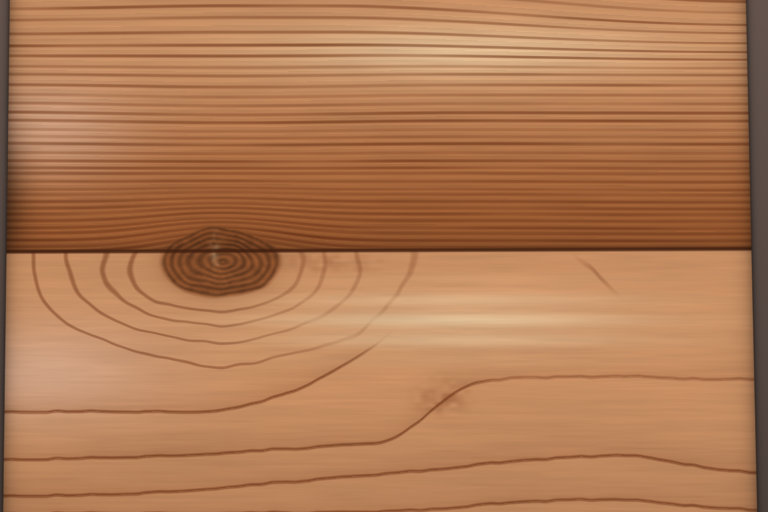
This texture is drawn by a WebGL 2 fragment shader. Its source:

```glsl
#version 300 es
precision highp float;
// Two varnished pine boards with a knot on their seam, held in a dark metal frame.
uniform vec2 u_resolution;
out vec4 fragColor;

const vec3 PINE = vec3(0.76, 0.54, 0.375);
const vec3 AMBER = vec3(0.61, 0.36, 0.195);
const vec3 GRAIN = vec3(0.43, 0.21, 0.10);
const vec3 KNOT = vec3(0.47, 0.265, 0.14);
const vec3 SHEEN = vec3(0.91, 0.79, 0.63);
const vec3 COOL_SHEEN = vec3(0.83, 0.67, 0.57);
const vec3 METAL = vec3(0.34, 0.285, 0.26);
const vec2 KNOT_CENTER = vec2(0.435, 0.488);

float hash(vec2 p) {
  vec3 q = fract(vec3(p.xyx) * 0.1031);
  q += dot(q, q.yzx + 33.33);
  return fract((q.x + q.y) * q.z);
}

float noise(vec2 p) {
  vec2 i = floor(p), f = fract(p);
  f = f * f * (3.0 - 2.0 * f);
  return mix(mix(hash(i), hash(i + vec2(1, 0)), f.x),
             mix(hash(i + vec2(0, 1)), hash(i + 1.0), f.x), f.y);
}

float fbm(vec2 p) {
  float sum = 0.0, gain = 0.5;
  for (int i = 0; i < 4; i++) {
    sum += gain * noise(p);
    p = p * 2.03 + 7.1;
    gain *= 0.5;
  }
  return sum;
}

float glow(vec2 p, vec2 center, vec2 size) {
  vec2 q = (p - center) / size;
  return exp(-dot(q, q));
}

float stroke(float d, float width, float px) {
  return 1.0 - smoothstep(width * 0.2, width + px, abs(d));
}

// A growth line: crisp below, fading softly upward
float growth(float d, float px) {
  return 0.55 * stroke(d, 0.0035, px) + 0.16 * exp(-max(d, 0.0) * 38.0) * step(0.0, d);
}

vec3 upperBoard(vec2 p, float px) {
  float t = 1.0 - p.y;
  vec3 col = mix(PINE, AMBER, smoothstep(0.1, 0.47, t));
  col = mix(col, SHEEN, 0.72 * glow(p, vec2(0.9, 0.9), vec2(0.38, 0.055)));
  col = mix(col, COOL_SHEEN, 0.65 * glow(p, vec2(0.09, 0.745), vec2(0.17, 0.1)));
  // Lines crowd toward the seam, rise over the knot and tilt near the top
  float lift = 0.028 * glow(p, vec2(0.43, 0.53), vec2(0.16, 0.07));
  float tilt = 0.045 * smoothstep(0.65, 1.5, p.x) * smoothstep(0.16, 0.0, t);
  float v = t + lift - tilt + 0.007 * (noise(vec2(p.x * 2.2, t * 5.0)) - 0.5);
  float phase = 36.0 * v + 52.0 * v * v;
  float density = 36.0 + 104.0 * v;
  float id = floor(phase);
  float offset = (fract(phase) - 0.35 - 0.3 * hash(vec2(id, 4.0))) / density;
  float wear = 0.5 + 0.6 * noise(vec2(p.x * 5.0, id * 3.7));
  float strength = (0.3 + 0.45 * hash(vec2(id, 9.0))) * wear;
  col = mix(col, GRAIN, strength * stroke(offset, 0.0032, px));
  col *= 0.98 + 0.05 * fract(phase);
  return col * (1.0 - 0.35 * glow(p, vec2(0.0, 0.61), vec2(0.05, 0.13)));
}

vec3 lowerBoard(vec2 p, float px) {
  vec3 col = PINE * mix(0.97, 1.03, smoothstep(0.0, 0.35, p.y));
  col = mix(col, COOL_SHEEN, 0.7 * glow(p, vec2(0.07, 0.27), vec2(0.24, 0.1)));
  // Wavy rings hanging below the knot
  vec2 q = (p - KNOT_CENTER) / vec2(0.119, 0.068);
  float r = length(q) + 0.55 * (noise(p * 7.0) - 0.5) + 0.08 * (noise(p * 30.0) - 0.5);
  for (int i = 0; i < 4; i++) {
    float level = 1.42 + 0.34 * float(i) + 0.075 * float(i * i);
    float ring = stroke((r - level) * 0.075, 0.0032, px);
    float fade = 0.48 - 0.22 * smoothstep(0.4, 0.65, p.x);
    col = mix(col, GRAIN, ring * fade);
  }
  // Long growth lines sweeping across the board
  float wob = 0.008 * (noise(vec2(p.x * 8.0, 2.0)) - 0.5) + 0.003 * noise(vec2(p.x * 45.0, 5.0));
  float rise = max(p.x - 0.37, 0.0) / 0.37;
  float a = 0.191 + 0.14 * rise * rise;
  float bend = min(p.x, 1.0);
  float b = 0.098 + 0.067 * bend * bend + 0.094 * smoothstep(0.74, 0.93, p.x);
  float c = 0.027 + 0.078 * smoothstep(0.1, 1.25, p.x) - 0.029 * smoothstep(1.2, 1.5, p.x);
  float d = -0.008 + 0.027 * exp(-pow((p.x - 1.14) / 0.36, 2.0));
  float lines = growth(p.y - a - wob, px) * smoothstep(0.78, 0.68, p.x);
  lines += growth(p.y - b - wob, px) * mix(1.0, 0.65, smoothstep(0.9, 1.0, p.x));
  lines += growth(p.y - c - wob, px) + growth(p.y - d - wob, px);
  col = mix(col, GRAIN, clamp(lines, 0.0, 0.75));
  // Dark flecks on the bend and below the seam
  float fleck = glow(p, vec2(0.865, 0.225), vec2(0.045, 0.03)) + 0.6 * glow(p, vec2(0.65, 0.485), vec2(0.09, 0.02));
  col = mix(col, GRAIN, 0.45 * fleck * noise(p * vec2(70.0, 110.0)));
  float nick = stroke(p.y - 0.475 + 0.9 * (p.x - 1.17) + 3.0 * wob, 0.007, px);
  col = mix(col, GRAIN, 0.35 * nick * glow(p, vec2(1.175, 0.47), vec2(0.04)));
  // Banded reflection
  float bands = 0.72 + 0.28 * cos((p.y - 0.375) * 150.0);
  col = mix(col, SHEEN, 0.82 * bands * glow(p, vec2(0.88, 0.372), vec2(0.36, 0.06)));
  return col;
}

void main() {
  vec2 p = gl_FragCoord.xy / u_resolution.y;
  float px = 1.0 / u_resolution.y;
  float seam = 0.508 + 0.004 * p.x;
  vec3 col = mix(lowerBoard(p, px), upperBoard(p, px), smoothstep(-px, px, p.y - seam));

  // Knot with fine rings and a pale split heart
  vec2 k = (p - KNOT_CENTER) / vec2(0.118, 0.068);
  float r = length(k) + 0.14 * (noise(p * 22.0) - 0.5);
  float rings = 0.5 + 0.5 * cos(r * 42.0 + 3.0 * noise(p * 35.0));
  vec3 knot = KNOT * (0.82 + 0.3 * rings + 0.35 * (fbm(p * 80.0) - 0.5));
  col = mix(col, KNOT, 0.35 * exp(-max(r - 0.9, 0.0) * 5.0));
  col = mix(col, knot, 0.88 * smoothstep(1.06, 0.92, r));
  col = mix(col, SHEEN, 0.45 * glow(p, vec2(0.42, 0.51), vec2(0.009, 0.03)) * noise(p * 120.0));

  // Fibres, seam shadow and edge shading
  col *= 0.955 + 0.09 * fbm(p * vec2(9.0, 170.0));
  col *= 0.96 + 0.08 * fbm(p * vec2(3.0, 9.0));
  float above = p.y - seam;
  col *= 1.0 - 0.2 * exp(-abs(above) * 70.0) * step(0.0, above);
  col = mix(col, vec3(0.25, 0.12, 0.06), 0.85 * stroke(above, 0.004, px));
  float left = 0.006 + 0.013 * p.y, right = 1.479 - 0.022 * p.y;
  float inside = min(p.x - left, right - p.x);
  col *= 1.0 - 0.3 * exp(-max(inside, 0.0) * 70.0);

  // Metal frame with a dark inner lip
  vec3 metal = METAL * (0.9 + 0.25 * p.y) * (1.0 - 0.5 * exp(-abs(inside) * 180.0));
  col = mix(metal, col, smoothstep(-px, px, inside));
  fragColor = vec4(col, 1.0);
}
```
